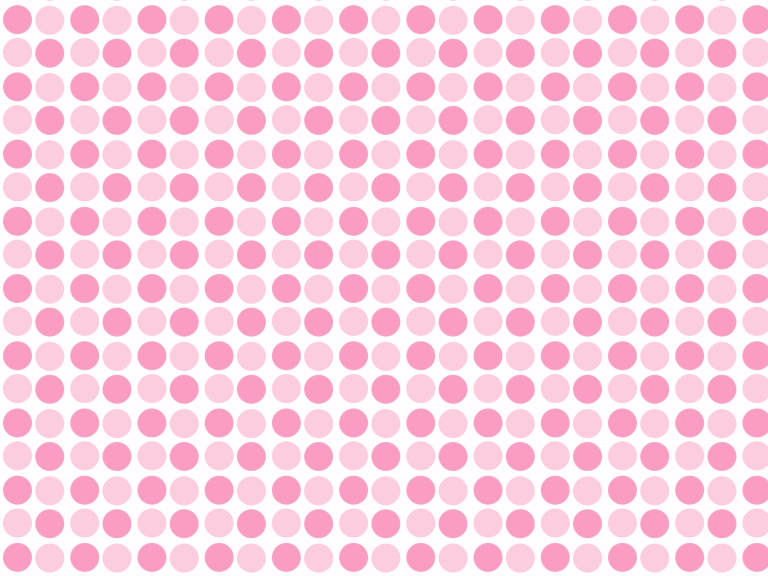
Give the GLSL for this pattern, as a WebGL 1 fragment shader.

```glsl
precision highp float;
// Polka dots in a checkerboard of deep and pale pink on white.

uniform vec2 u_resolution;

// Lengths in canvas heights
const float PERIOD = 0.1167;                  // one tile holds 2 x 2 dots
const vec2 FIRST_DOT = vec2(0.0304, 0.0341);  // from the top left corner

// Lengths in tiles
const float RADIUS = 0.2155;
const vec2 DOT_STEP = vec2(0.480, 0.499);     // columns sit in close pairs
const float PALE_SHIFT = 0.010;               // small vertical offset of pale dots
const float RIM_WIDTH = 0.018;

const vec3 BACKGROUND = vec3(1.0, 0.992, 1.0);
const vec3 DEEP_PINK = vec3(0.984, 0.612, 0.761);
const vec3 DEEP_RIM = vec3(0.955, 0.645, 0.770);
const vec3 PALE_PINK = vec3(0.990, 0.800, 0.880);

// Signed distance to a dot repeated once per tile
float repeatedDot(vec2 p, vec2 center) {
  vec2 q = fract(p - center + 0.5) - 0.5;
  return length(q) - RADIUS;
}

void main() {
  // Tile coordinates, with y running down from the top edge
  vec2 canvas = vec2(gl_FragCoord.x, u_resolution.y - gl_FragCoord.y) / u_resolution.y;
  vec2 p = (canvas - FIRST_DOT) / PERIOD;
  float edge = 0.7 / (u_resolution.y * PERIOD);

  vec3 color = BACKGROUND;
  for (int row = 0; row < 2; row++) {
    for (int column = 0; column < 2; column++) {
      vec2 cell = vec2(float(column), float(row));
      float pale = mod(cell.x + cell.y, 2.0);

      // Pale dots sit lower in the first row and higher in the second
      vec2 center = cell * DOT_STEP;
      center.y += pale * PALE_SHIFT * (1.0 - 2.0 * cell.y);
      float d = repeatedDot(p, center);

      // Deep dots carry a faint greyer rim
      float rim = smoothstep(-edge, edge, d + RIM_WIDTH);
      vec3 fill = mix(mix(DEEP_PINK, DEEP_RIM, rim), PALE_PINK, pale);
      color = mix(color, fill, 1.0 - smoothstep(-edge, edge, d));
    }
  }
  gl_FragColor = vec4(color, 1.0);
}
```
